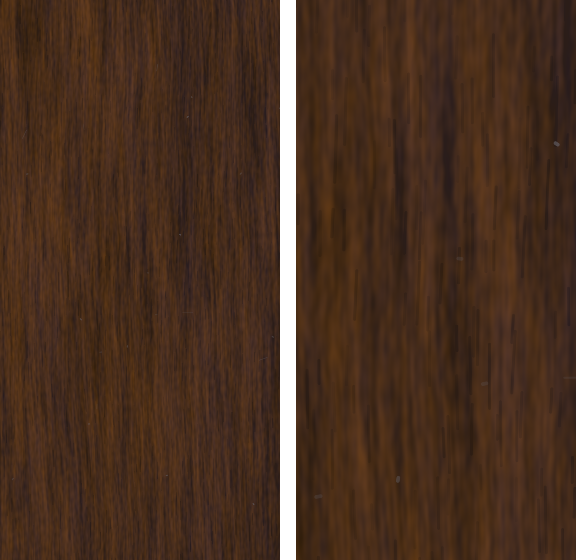
Left: the whole. Right: its middle third, enlarged.
A WebGL 2 fragment shader for this texture:

```glsl
#version 300 es
precision highp float;
// Dark reddish-brown wood with fine upright grain. Stretched gradient noise
// gives bands, fibres and warm patches; scattered strokes give the dark pores
// and a few pale specks and scratches.

uniform vec2 u_resolution;
out vec4 fragColor;

const vec3 WOOD = vec3(0.266, 0.167, 0.107);
const vec3 LIGHT_STEP = vec3(0.033, 0.019, 0.008);   // added per unit of tone
const vec3 WARM_STEP = vec3(0.010, 0.002, -0.021);   // added per unit of warmth
const vec3 DUST = vec3(0.38, 0.36, 0.38);

// Two random values in 0..1 for an integer cell
vec2 hash2(vec2 cell, float seed) {
    uvec3 v = uvec3(ivec3(vec3(cell, seed))) * 1664525u + 1013904223u;
    v.x += v.y * v.z; v.y += v.z * v.x; v.z += v.x * v.y;
    v ^= v >> 16u;
    v.x += v.y * v.z; v.y += v.z * v.x;
    return vec2(v.xy >> 8u) / 16777216.0;
}

float cornerSlope(vec2 cell, vec2 offset, float seed) {
    float angle = 6.2832 * hash2(cell, seed).x;
    return dot(vec2(cos(angle), sin(angle)), offset);
}

// Gradient noise, roughly -1..1
float noise(vec2 p, float seed) {
    vec2 i = floor(p), f = p - i;
    vec2 u = f * f * f * (f * (f * 6.0 - 15.0) + 10.0);
    vec2 e = vec2(1.0, 0.0);
    float low = mix(cornerSlope(i, f, seed), cornerSlope(i + e, f - e, seed), u.x);
    float high = mix(cornerSlope(i + e.yx, f - e.yx, seed),
                     cornerSlope(i + 1.0, f - 1.0, seed), u.x);
    return 1.5 * mix(low, high, u.y);
}

// Two octaves of noise, sheared so that lattice rows do not line up
float grain(vec2 p, vec2 frequency, float seed) {
    vec2 q = p * frequency;
    q.y += 0.37 * q.x;
    return 0.8 * noise(q, seed) + 0.6 * noise(q * 1.93 + 7.3, seed + 1.0);
}

float segmentDistance(vec2 p, vec2 halfAxis) {
    float t = clamp(dot(p, halfAxis) / dot(halfAxis, halfAxis), -1.0, 1.0);
    return length(p - t * halfAxis);
}

// Coverage of short strokes, one per grid cell at the given density;
// spread is the largest turn away from upright
float strokes(vec2 p, vec2 cells, float density, float halfLength,
              float radius, float spread, float soft, float seed) {
    vec2 home = floor(p * cells);
    float cover = 0.0;
    for (int j = -1; j <= 1; j++) {
        for (int i = -1; i <= 1; i++) {
            vec2 cell = home + vec2(i, j);
            vec2 place = hash2(cell, seed);
            vec2 shape = hash2(cell, seed + 1.0);
            vec2 pick = hash2(cell, seed + 2.0);
            float angle = (shape.x - 0.5) * 2.0 * spread;
            vec2 axis = vec2(sin(angle), cos(angle)) * halfLength * mix(0.3, 1.0, shape.y);
            float d = segmentDistance(p - (cell + place) / cells, axis);
            float ink = 1.0 - smoothstep(radius - soft, radius + soft, d);
            cover = max(cover, ink * step(pick.x, density) * mix(0.35, 1.0, pick.y));
        }
    }
    return cover;
}

// Lightness: broad patches, bands, fibres, hairlines and small flecks
float woodTone(vec2 p) {
    return 1.1 * noise(p * vec2(2.7, 0.9), 11.0)
         + 1.3 * grain(p, vec2(13.0, 1.0), 21.0)
         + 1.5 * grain(p, vec2(38.0, 2.4), 31.0)
         + 1.7 * grain(p, vec2(82.0, 6.0), 41.0)
         + 1.1 * noise(p * vec2(125.0, 40.0), 51.0);
}

// Hue: amber on the left and along the lower middle, duller elsewhere
float woodWarmth(vec2 p) {
    vec2 streak = (p - vec2(0.42, 0.75)) / vec2(0.10, 0.65);
    return 0.25 - 0.6 * p.x + 0.8 * exp(-dot(streak, streak))
         + 1.1 * grain(p, vec2(10.0, 1.2), 61.0)
         + 1.2 * grain(p, vec2(46.0, 5.0), 71.0)
         + 0.8 * noise(p * vec2(110.0, 30.0), 76.0);
}

void main() {
    vec2 p = gl_FragCoord.xy / u_resolution.x;
    float soft = 0.5 / u_resolution.x;

    // Fibres sway gently along the board
    vec2 q = p;
    q.x += 0.022 * noise(p * vec2(1.6, 0.8), 1.0) + 0.004 * noise(p * vec2(7.0, 4.0), 2.0);

    float warmth = woodWarmth(q);
    float tone = 0.16 + woodTone(q) + 0.25 * warmth;

    // Dark pores and the shaded right edge
    tone -= 1.6 * strokes(q, vec2(60.0, 12.0), 0.6, 0.042, 0.0018, 0.03, soft, 81.0);
    tone -= 0.9 * smoothstep(0.96, 1.0, p.x);
    vec3 color = WOOD + LIGHT_STEP * clamp(tone, -2.8, 3.2) + WARM_STEP * clamp(warmth, -1.8, 2.2);

    // Sparse dust specks and faint scratches
    float specks = strokes(p, vec2(5.0), 0.22, 0.003, 0.0022, 3.14, soft, 91.0);
    float scratches = strokes(p, vec2(4.0), 0.2, 0.018, 0.0012, 3.14, soft, 101.0);
    color = mix(color, DUST, max(0.7 * specks, 0.4 * scratches));

    fragColor = vec4(color, 1.0);
}
```
